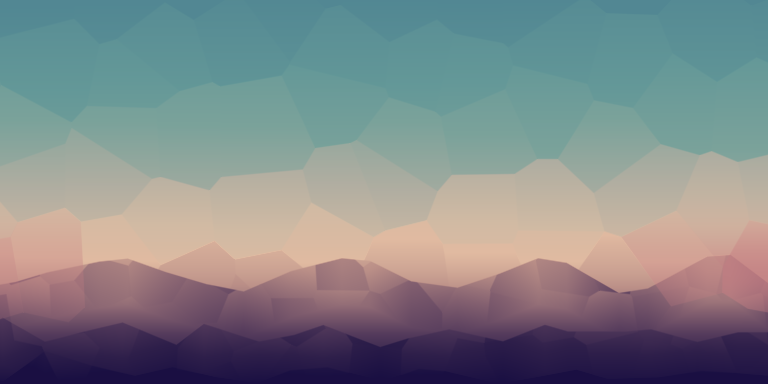
A WebGL 2 fragment shader for this background:

```glsl
#version 300 es
precision highp float;
// Faceted dusk sky over three misty low-poly ridges.

#define SKY_CELLS 5.2      // sky facets per canvas height
#define ROCK_CELLS 8.5     // ridge facets per canvas height
#define FACET_SHIFT 0.42   // how far a sky facet takes the tone of its seed
#define JITTER 0.8         // irregularity of the facets
#define KNOTS 19.0         // crest corners across the canvas
#define ROUGHNESS 0.022    // random height of crest corners
#define MIST_DEPTH 0.12    // distance over which a ridge dissolves

uniform vec2 u_resolution;
out vec4 fragColor;

const float TAU = 6.2831853;
const vec3 NIGHT = vec3(0.10, 0.06, 0.26);
const vec3 INDIGO = vec3(0.18, 0.12, 0.29);
const vec3 PLUM = vec3(0.33, 0.23, 0.36);
const vec3 MAUVE = vec3(0.52, 0.38, 0.44);
const vec3 CLAY = vec3(0.73, 0.56, 0.53);
const vec3 PEACH = vec3(0.88, 0.73, 0.63);
const vec3 SAND = vec3(0.82, 0.73, 0.64);
const vec3 SAGE = vec3(0.69, 0.68, 0.63);
const vec3 TEAL = vec3(0.48, 0.635, 0.605);
const vec3 SEA = vec3(0.39, 0.595, 0.595);
const vec3 DEEP = vec3(0.32, 0.53, 0.575);
const vec3 ROSE = vec3(0.76, 0.49, 0.51);

vec2 hash2(vec2 p) {
    vec3 q = fract(vec3(p.xyx) * vec3(0.1031, 0.1030, 0.0973));
    q += dot(q, q.yzx + 33.33);
    return fract((q.xx + q.yz) * q.zy);
}

float ramp(float a, float b, float t) {
    return clamp((t - a) / (b - a), 0.0, 1.0);
}

// Vertical colour scale from night ground to upper sky
vec3 duskColor(float level) {
    vec3 c = mix(NIGHT, INDIGO, ramp(0.0, 0.06, level));
    c = mix(c, PLUM, ramp(0.06, 0.13, level));
    c = mix(c, MAUVE, ramp(0.13, 0.19, level));
    c = mix(c, CLAY, ramp(0.19, 0.25, level));
    c = mix(c, PEACH, ramp(0.25, 0.33, level));
    c = mix(c, SAND, ramp(0.33, 0.42, level));
    c = mix(c, SAGE, ramp(0.42, 0.52, level));
    c = mix(c, TEAL, ramp(0.52, 0.66, level));
    c = mix(c, SEA, ramp(0.66, 0.80, level));
    return mix(c, DEEP, ramp(0.80, 1.0, level));
}

// Voronoi facet: seed position in xy, random value in z, smooth borders
vec3 facet(vec2 p, float cells, float pixel) {
    vec2 g = p * cells;
    vec2 base = floor(g);
    vec3 near = vec3(0.0), next = vec3(0.0);
    float d1 = 1e3, d2 = 1e3;
    for (int j = -2; j <= 2; j++) {
        for (int i = -2; i <= 2; i++) {
            vec2 id = base + vec2(i, j);
            vec2 rnd = hash2(id + 47.0);
            vec2 seed = id + 0.5 + JITTER * (rnd - 0.5);
            float d = distance(g, seed);
            vec3 cell = vec3(seed / cells, hash2(id + 91.0).x);
            if (d < d1) {
                d2 = d1; next = near;
                d1 = d; near = cell;
            } else if (d < d2) {
                d2 = d; next = cell;
            }
        }
    }
    float border = dot(0.5 * (near.xy + next.xy) - p, normalize(next.xy - near.xy));
    return mix(next, near, smoothstep(-pixel, pixel, border));
}

// Broad height of each ridge, 0 = far, 2 = front
float profile(int layer, float x) {
    if (layer == 0) {
        float phase = 2.7 * x + 1.05 * x * x - 0.43;
        return 0.285 + (0.03 + 0.025 * x) * cos(TAU * phase);
    }
    if (layer == 1) return 0.13 + (0.032 - 0.015 * x) * cos(TAU * x / 0.142);
    float hill = (x - 0.075) / 0.04;
    return 0.025 + 0.02 * cos(TAU * (x - 0.075) / 0.165) + 0.065 * exp(-hill * hill);
}

vec2 knot(int layer, float i) {
    vec2 rnd = hash2(vec2(i + 20.0, float(layer) * 17.0 + 5.0));
    float x = i + 0.5 * rnd.x;
    return vec2(x, profile(layer, x / KNOTS) + ROUGHNESS * (rnd.y - 0.5));
}

// Straight segments between irregular knots
float crest(int layer, float x) {
    float g = x * KNOTS;
    float i = floor(g);
    if (g < knot(layer, i).x) i -= 1.0;
    vec2 a = knot(layer, i), b = knot(layer, i + 1.0);
    return mix(a.y, b.y, (g - a.x) / (b.x - a.x));
}

void main() {
    vec2 uv = gl_FragCoord.xy / u_resolution;
    vec2 p = gl_FragCoord.xy / u_resolution.y;
    float pixel = 1.0 / u_resolution.y;
    float aspect = u_resolution.x / u_resolution.y;

    // Sky facets borrow the tone at their seed
    vec3 sky = facet(p, SKY_CELLS, pixel);
    float skyShift = FACET_SHIFT * smoothstep(0.2, 0.38, uv.y);
    float level = mix(uv.y, sky.y, skyShift) + 0.02 * (sky.z - 0.5) * skyShift;

    // Ridges darken at the crest and dissolve into mist
    vec3 rock = facet(p, ROCK_CELLS, pixel);
    for (int k = 0; k < 3; k++) {
        float depth = crest(k, uv.x) - uv.y;
        float mist = 1.0 - ramp(0.0, MIST_DEPTH, depth);
        float drop = (k == 0 ? 0.065 : 0.04) * (0.55 + 0.9 * rock.z);
        level = mix(level, uv.y - drop * mist, smoothstep(-pixel, pixel, depth));
    }
    vec3 color = duskColor(level);

    // Rose glow low on both sides
    float seedX = sky.x / aspect;
    float sides = 0.5 * smoothstep(0.16, 0.0, seedX) + 0.8 * smoothstep(0.78, 0.97, seedX);
    float band = (mix(uv.y, sky.y, 0.3) - 0.31) / 0.09;
    color = mix(color, ROSE, sides * exp(-band * band));

    fragColor = vec4(color, 1.0);
}
```
